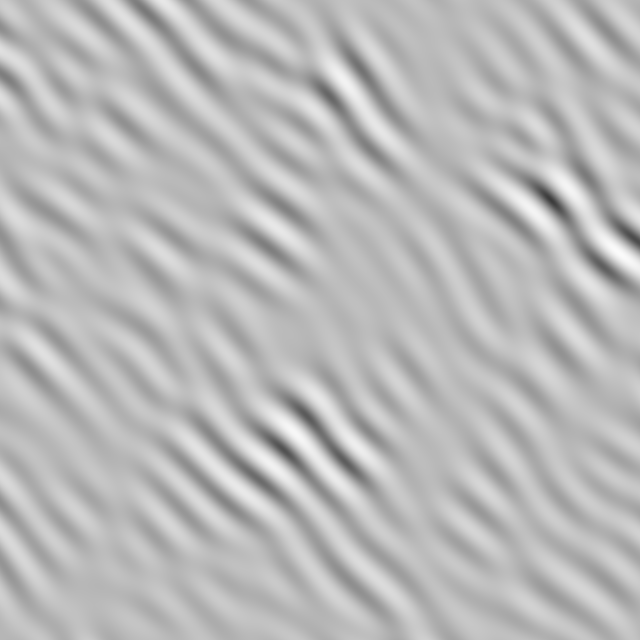
A WebGL 1 fragment shader for this texture:

```glsl
precision highp float;
// Soft grey diagonal ripples: sparse Gabor noise on a cellular grid.
// Each cell scatters a few round wave packets of similar direction and
// wavelength; their sum is a linear light value, then gamma encoded.

uniform vec2 u_resolution;

const float TAU = 6.2831853;
const float CELLS = 6.0;          // grid cells across the canvas
const float WAVES = 15.5 / CELLS; // ripples per cell

// Four random values in 0..1 for one packet of one cell
vec4 hash4(vec2 cell, float index) {
  vec3 key = vec3(cell, index) + 1.7;
  vec4 mixed = vec4(dot(key, vec3(127.1, 311.7, 74.7)),
                    dot(key, vec3(269.5, 183.3, 246.1)),
                    dot(key, vec3(113.5, 271.9, 124.6)),
                    dot(key, vec3(419.2, 371.9, 168.2)));
  return fract(sin(mixed) * 43758.545);
}

// A striped wave packet that fades smoothly to zero at radius one
float wavePacket(vec2 offset, float angle, float phase) {
  float fade = max(0.0, 1.0 - dot(offset, offset));
  fade *= fade;
  float across = dot(offset, vec2(cos(angle), sin(angle)));
  return fade * fade * cos(TAU * (WAVES * across + phase));
}

// Sum of the packets in the surrounding cells
float gaborNoise(vec2 p) {
  vec2 home = floor(p);
  float sum = 0.0;
  for (int y = -1; y <= 1; y++) {
    for (int x = -1; x <= 1; x++) {
      vec2 cell = home + vec2(float(x), float(y));
      for (int i = 0; i < 3; i++) {
        vec4 place = hash4(cell, float(i));
        vec4 shape = hash4(cell, float(i) + 11.0);
        float angle = 0.8 + 0.4 * (shape.x - 0.5);
        sum += place.z * wavePacket(p - cell - place.xy, angle, shape.y);
      }
    }
  }
  return sum;
}

void main() {
  vec2 uv = gl_FragCoord.xy / u_resolution.y;
  float light = 0.5 + 0.27 * gaborNoise(uv * CELLS);
  float grey = pow(clamp(light, 0.0, 1.0), 1.0 / 2.2);
  gl_FragColor = vec4(vec3(grey), 1.0);
}
```
